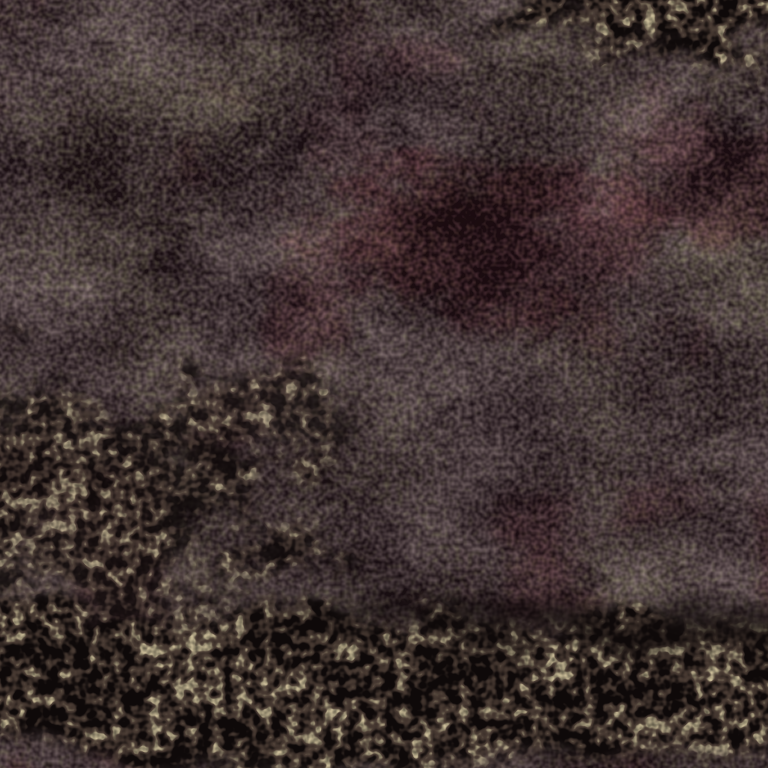
Give the GLSL for this texture, as a Shadertoy shader.

```glsl
const vec3 PLUM_SHADOW = vec3(0.10, 0.055, 0.075);
const vec3 MAUVE_LIGHT = vec3(0.45, 0.385, 0.39);
const vec3 OLIVE_TINT = vec3(1.0, 1.08, 0.90);
const vec3 WINE_TINT = vec3(1.04, 0.80, 0.86);
const vec3 SOOT = vec3(0.055, 0.035, 0.035);
const vec3 BARK = vec3(0.28, 0.225, 0.195);
const vec3 CREAM = vec3(0.72, 0.67, 0.54);
const vec2 CLOUD_SCALE = vec2(4.5, 7.5);
const float GRAIN_SCALE = 170.0;
const float SPECK_SCALE = 62.0;
const float CLOUD_CONTRAST = 0.48;
const float GRAIN_CONTRAST = 0.52;
const float BASE_TONE = 0.47;

// Random unit gradient at a lattice point
vec2 gradientAt(vec2 cell) {
    uvec2 q = uvec2(ivec2(cell) + 32768);
    uint h = q.x * 1597334677u ^ q.y * 3812015801u;
    h = (h ^ (h >> 15)) * 2246822519u;
    h ^= h >> 13;
    float angle = float(h & 65535u) / 65536.0 * 6.28319;
    return vec2(cos(angle), sin(angle));
}

float gradientNoise(vec2 p) {
    vec2 i = floor(p), f = p - i;
    vec2 u = f * f * f * (f * (f * 6.0 - 15.0) + 10.0);
    vec2 e = vec2(0.0, 1.0);
    float a = dot(gradientAt(i), f);
    float b = dot(gradientAt(i + e.yx), f - e.yx);
    float c = dot(gradientAt(i + e.xy), f - e.xy);
    float d = dot(gradientAt(i + e.yy), f - e.yy);
    return mix(mix(a, b, u.x), mix(c, d, u.x), u.y);
}

float fbm(vec2 p) {
    float sum = 0.0, amplitude = 1.0;
    for (int k = 0; k < 5; k++) {
        sum += amplitude * gradientNoise(p);
        p = mat2(1.6, 1.2, -1.2, 1.6) * p + 17.3;
        amplitude *= 0.56;
    }
    return sum;
}

// Soft elliptical region with a ragged border
float patchMask(vec2 p, vec2 center, vec2 radius, float ragged) {
    return 1.0 - smoothstep(0.45, 1.1, length((p - center) / radius) + ragged);
}

// Weathered mauve surface with soft clouds and fine grain
vec3 mauveSurface(vec2 p, float ragged) {
    float clouds = fbm(p * CLOUD_SCALE + 3.7);
    float grain = gradientNoise(p * GRAIN_SCALE) + 0.6 * gradientNoise(p * GRAIN_SCALE * 0.53 + 9.1);
    float wine = patchMask(p, vec2(0.63, 0.70), vec2(0.24, 0.13), ragged);
    wine = max(wine, 0.7 * smoothstep(0.05, 0.5, fbm(p * 3.5 + 41.0)));
    float pale = smoothstep(0.12, 0.55, fbm(p * vec2(7.0, 12.0) + 23.0));
    float dusk = smoothstep(0.28, 0.65, fbm(p * vec2(6.0, 8.0) + 67.0));

    float tone = BASE_TONE + CLOUD_CONTRAST * clouds + GRAIN_CONTRAST * grain;
    tone += 0.16 * pale - 0.24 * dusk - 0.10 * wine;
    vec3 color = mix(PLUM_SHADOW, MAUVE_LIGHT, clamp(tone, 0.0, 1.25));
    float olive = 0.25 + 0.8 * fbm(p * 4.0 + 83.0) + 1.3 * gradientNoise(p * 120.0 + 5.0);
    color *= mix(vec3(1.0), OLIVE_TINT, clamp(olive, 0.0, 1.0));
    return color * mix(vec3(1.0), WINE_TINT, wine);
}

// Flaking crust: cream chips scattered over soot
vec3 crustSurface(vec2 p) {
    vec2 q = p * SPECK_SCALE;
    float chips = gradientNoise(q) + 0.65 * gradientNoise(q * 2.1 + 7.0);
    chips += 0.45 * gradientNoise(q * 0.45 + 13.0);
    chips += 0.45 * fbm(p * vec2(6.0, 15.0) + 31.0);
    vec3 color = mix(SOOT, BARK, smoothstep(-0.35, 0.22, chips));
    float chipTone = 0.85 + 0.5 * gradientNoise(p * GRAIN_SCALE + 51.0);
    return mix(color, CREAM * chipTone, smoothstep(0.17, 0.60, chips));
}

// Where the crust covers the surface
float crustCover(vec2 p, float ragged) {
    float edge = 0.215 - 0.02 * p.x + 0.06 * ragged;
    float band = 1.0 - smoothstep(edge - 0.02, edge + 0.025, p.y);
    float ledge = 0.035 * smoothstep(0.45, 0.95, p.x) + 0.05 * (1.0 - smoothstep(0.0, 0.25, p.x));
    band *= smoothstep(ledge - 0.03, ledge + 0.015, p.y + 0.04 * ragged);
    float left = 0.85 * patchMask(p, vec2(0.07, 0.35), vec2(0.36, 0.19), ragged);
    float middle = 0.75 * patchMask(p, vec2(0.34, 0.46), vec2(0.17, 0.06), ragged);
    float corner = patchMask(p, vec2(0.90, 1.00), vec2(0.27, 0.09), ragged);
    return max(max(band, left), max(middle, corner));
}

void mainImage(out vec4 fragColor, in vec2 fragCoord) {
    vec2 p = fragCoord / iResolution.xy;
    float ragged = 0.7 * fbm(p * vec2(9.0, 13.0) + 11.0);
    vec3 color = mauveSurface(p, ragged);

    // Sooty shadows along the lip of the lower crust
    float lip = p.y - 0.215 + 0.04 * p.x + 0.06 * ragged;
    float shade = exp(-lip * lip * 1100.0) * smoothstep(0.2, 0.75, p.x);
    color = mix(color, crustSurface(p), crustCover(p, ragged));
    color = mix(color, SOOT, 0.6 * shade);

    fragColor = vec4(clamp(color, 0.0, 1.0), 1.0);
}
```
